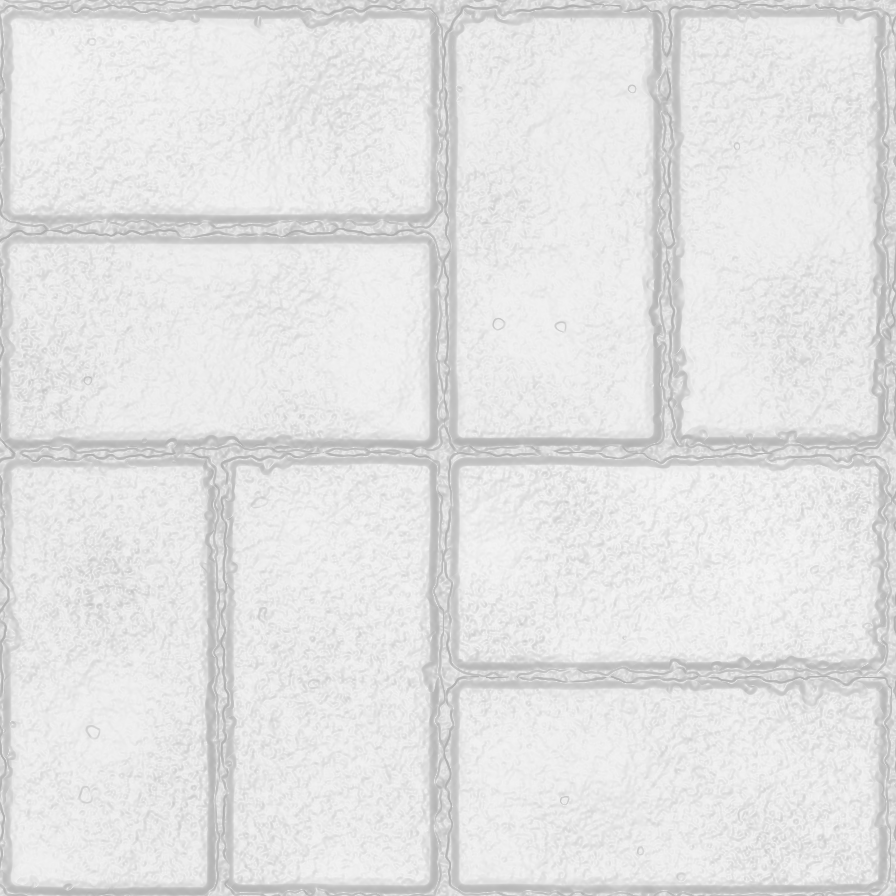
Give the GLSL for this texture map, as a Shadertoy shader.

```glsl
// Pale basket-weave brick paving: paired bricks, ragged joints, grain and pits, shaded by slope.

const float BLOCKS = 2.0;                     // blocks across and down, two bricks each
const vec2  OFFSET = vec2(-0.005, -0.005);    // shift of the block grid
const float GAP = 0.0108;                     // half width of a joint
const float CORNER = 0.012;                   // brick corner radius
const float EDGE = 0.0054;                    // half width of the sloping brick edge
const float RISE = 0.0056;                    // brick height above the mortar
const float SHIFT = 0.0026;                   // random displacement of each brick
const float CHIP = 0.009;                     // depth of edge wear
const float LEDGE = 0.0026;                   // height of the torn mortar lip
const float PIT_CELLS = 15.0;
const float PIT_CHANCE = 0.10;
const float STEP = 0.001;                     // sampling distance for the slope
const float LIGHT = 0.946;                    // tone of level ground
const float SHADE = 0.21;                     // darkening of the steepest ground
const float CONTRAST = 1.9;
const float EMBOSS = 0.17;

vec2 hash2(vec2 p) {
    vec3 q = fract(p.xyx * vec3(0.1031, 0.1030, 0.0973));
    q += dot(q, q.yzx + 33.33);
    return fract((q.xx + q.yz) * q.zy);
}

// Smooth cellular noise: signed round bumps, one per cell
float bumps(vec2 p) {
    vec2 cell = floor(p), f = p - cell;
    float sum = 0.0;
    for (int y = -1; y <= 1; y++)
    for (int x = -1; x <= 1; x++) {
        vec2 o = vec2(x, y);
        vec2 d = o + hash2(cell + o) - f;
        float t = max(0.0, 1.0 - dot(d, d));
        sum += (2.0 * hash2(cell + o + 71.0).x - 1.0) * t * t * t;
    }
    return sum;
}

float roundedBox(vec2 p, vec2 halfSize, float r) {
    vec2 d = abs(p) - halfSize + r;
    return length(max(d, 0.0)) + min(max(d.x, d.y), 0.0) - r;
}

// x: signed distance to the brick outline, y: random value of the brick
vec2 brick(vec2 p) {
    vec2 q = (p - OFFSET) * BLOCKS;
    vec2 block = floor(q), f = q - block;
    if (mod(block.x + block.y, 2.0) < 0.5) f = f.yx;
    float row = floor(f.y * 2.0);
    vec2 size = vec2(1.0, 0.5) / BLOCKS;
    vec2 local = (vec2(f.x, fract(f.y * 2.0)) - 0.5) * size;
    vec2 id = mod(block, BLOCKS) + vec2(row * 7.0, row * 3.0) + 5.0;
    local += (hash2(id) - 0.5) * 2.0 * SHIFT;
    return vec2(roundedBox(local, 0.5 * size - GAP, CORNER), hash2(id + 19.0).x);
}

// Sparse shallow craters of uneven outline
float pits(vec2 p, float wobble) {
    vec2 q = p * PIT_CELLS, cell = floor(q);
    vec2 r = hash2(cell + 37.0);
    float d = length(q - cell - mix(vec2(0.25), vec2(0.75), hash2(cell + 11.0)));
    float radius = mix(0.05, 0.12, r.y);
    d += wobble * 0.08;
    return step(r.x, PIT_CHANCE) * smoothstep(radius, radius * 0.45, d);
}

float height(vec2 p) {
    float coarse = bumps(p * 42.0);
    float medium = bumps(p * 100.0 + 13.0);
    float fine = bumps(p * 215.0 + 29.0);

    // Brick outline, wavy all round and chipped in places
    vec2 wave = vec2(bumps(p * 18.0 + 3.0), bumps(p * 18.0 + 47.0)) * 0.0014;
    vec2 b = brick(p + wave);
    float wear = smoothstep(-0.3, 0.35, bumps(p * 6.0 + 91.0));
    float d = b.x + CHIP * wear * max(0.0, coarse + 0.8 * medium);
    float face = smoothstep(EDGE, -EDGE, d);
    float shoulder = smoothstep(0.006, -0.016, d);
    float rise = RISE * (1.0 + 0.45 * bumps(p * 8.0 + 23.0));

    // Torn lip of mortar running along the joint
    float lip = b.x - 0.0065 + 0.005 * coarse + 0.004 * medium;
    float ledge = LEDGE * smoothstep(-0.0018, 0.0018, lip) * (1.0 - face);

    // Crumbled mortar in the joints, weathered grain on the faces
    float mortar = 0.0018 * coarse + 0.0016 * medium + 0.0006 * fine + ledge;
    float patchy = 0.75 + 0.5 * b.y + 1.0 * bumps(p * 9.0 + 7.0);
    float grain = (0.00046 * medium + 0.00038 * fine) * max(patchy, 0.4);
    grain += 0.00035 * coarse - 0.0008 * pits(p, medium);
    return rise * face + 0.0022 * shoulder + mix(mortar, grain, face);
}

void mainImage(out vec4 fragColor, in vec2 fragCoord) {
    vec2 p = fragCoord / iResolution.xy;
    float h = height(p);
    vec2 slope = vec2(height(p + vec2(STEP, 0.0)) - h,
                      height(p + vec2(0.0, STEP)) - h) / STEP;

    // Steep ground darkens; a faint side light embosses the grain
    float tone = LIGHT - SHADE * (1.0 - exp(-CONTRAST * length(slope)));
    tone += EMBOSS * clamp(dot(slope, vec2(0.7, -0.7)), -0.1, 0.1);

    // Joint dirt, per-brick tone and broad stains
    vec2 b = brick(p);
    tone -= 0.03 * smoothstep(-0.008, 0.005, b.x);
    tone += 0.018 * (b.y - 0.5) + 0.008 * bumps(p * 5.0 + 61.0);

    fragColor = vec4(vec3(clamp(tone, 0.0, 1.0)), 1.0);
}
```
